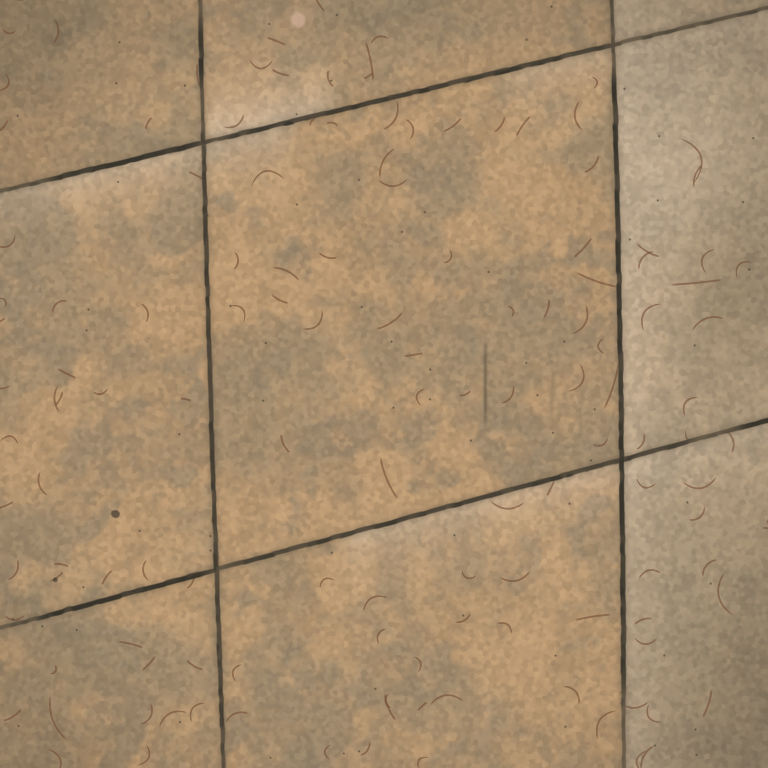
A WebGL 1 fragment shader for this texture:

```glsl
precision highp float;
uniform vec2 u_resolution;

const vec3 BASE = vec3(0.64, 0.55, 0.43);
const vec3 WARM = vec3(0.72, 0.59, 0.44);
const vec3 PALE = vec3(0.79, 0.71, 0.61);
const vec3 GREY = vec3(0.51, 0.465, 0.39);
const vec3 SEAM = vec3(0.40, 0.35, 0.28);
const vec3 DEEP = vec3(0.19, 0.18, 0.15);
const vec3 TWIG = vec3(0.43, 0.28, 0.19);

vec3 hash3(vec2 p) {
  vec3 q = vec3(dot(p, vec2(12.7, 31.1)), dot(p, vec2(26.9, 18.3)), dot(p, vec2(41.9, 37.1)));
  return fract(sin(q) * 4375.85);
}

// Soft cellular noise: nearby feature points blend their random values
float cellular(vec2 p) {
  vec2 cell = floor(p);
  vec2 f = fract(p);
  float total = 0.0;
  float weight = 0.0;
  for (int j = -1; j <= 1; j++) {
    for (int i = -1; i <= 1; i++) {
      vec2 g = vec2(float(i), float(j));
      vec3 h = hash3(cell + g);
      vec2 d = g + h.xy - f;
      float w = exp(-7.0 * dot(d, d));
      total += w * h.z;
      weight += w;
    }
  }
  return total / weight;
}

float mottle(vec2 p) {
  float sum = 0.0;
  float amp = 0.5;
  for (int i = 0; i < 4; i++) {
    sum += amp * cellular(p);
    p = mat2(1.7, 1.3, -1.3, 1.7) * p + 7.3;
    amp *= 0.55;
  }
  return sum / 1.01;
}

float blob(vec2 p, vec2 centre, vec2 size) {
  vec2 d = (p - centre) / size;
  return exp(-dot(d, d));
}

float disc(vec2 p, vec2 centre, float radius, float soft) {
  return 1.0 - smoothstep(radius - soft, radius + soft, length(p - centre));
}

float span(float t, float from, float to) {
  return smoothstep(from - 0.02, from + 0.02, t) * (1.0 - smoothstep(to - 0.02, to + 0.02, t));
}

// One-sided glow on the positive side of an edge
float rim(float d, float reach) {
  return step(0.0, d) * exp(-max(d, 0.0) / reach);
}

vec3 drawJoint(vec3 c, float d, float depth, float rough, float px) {
  d = abs(d + (rough - 0.5) * 0.0016);
  float halfWidth = mix(0.0022, 0.0034, depth);
  c = mix(c, SEAM, 0.35 * exp(-d * d / 0.00005));
  float line = 1.0 - smoothstep(halfWidth - px, halfWidth + px, d);
  vec3 fill = mix(SEAM, DEEP, clamp(depth + (rough - 0.5) * 0.6, 0.0, 1.0));
  return mix(c, fill, line * 0.92);
}

// Curved fibres, at most one per grid cell
float twigs(vec2 p, float count, float chance, float px) {
  vec2 cell = floor(p * count);
  vec3 h = hash3(cell + count);
  vec3 k = hash3(cell + count + 51.0);
  vec2 q = (p - (cell + 0.35 + 0.3 * h.xy) / count);
  float a = k.x * 6.283;
  q = mat2(cos(a), -sin(a), sin(a), cos(a)) * q;
  float reach = mix(0.12, 0.28, k.y) / count;
  float d = abs(q.y - (k.z - 0.5) * 1.6 * q.x * q.x / reach);
  float along = 1.0 - smoothstep(reach * 0.75, reach, abs(q.x));
  return step(h.z, chance) * along * (1.0 - smoothstep(0.0004, 0.0008 + px, d));
}

void main() {
  vec2 p = gl_FragCoord.xy / u_resolution;
  float px = 1.0 / min(u_resolution.x, u_resolution.y);

  // Signed distances to the skewed grid of joints
  float left = p.x - (0.2915 - 0.040 * p.y + 0.009 * p.y * p.y);
  float right = p.x - (0.812 - 0.015 * p.y * p.y);
  float upper = 0.97 * (p.y - 0.751 - 0.239 * p.x);
  float lower = 0.965 * (p.y - 0.182 - 0.271 * p.x);
  vec2 tile = vec2(step(0.0, left) + step(0.0, right), step(0.0, lower) + step(0.0, upper));

  // Mottled surface, shifted per tile
  vec2 s = p + tile * 3.7;
  float broad = mottle(s * 6.0);
  float fine = mottle(s * 22.0 + 4.0);
  float grain = cellular(p * 170.0);
  float rough = cellular(p * 75.0);
  float outer = step(0.0, right);
  vec3 c = mix(BASE, WARM, smoothstep(0.32, 0.62, broad * 0.6 + fine * 0.4));
  c = mix(c, vec3(0.68, 0.61, 0.51), outer * 0.65);
  float stain = smoothstep(0.50, 0.68, mottle(s * 11.0 + 19.0)) * smoothstep(0.3, 0.6, fine);
  c = mix(c, GREY, stain * 0.5);

  // Worn pale rims and dark weathered areas
  float pale = rim(-upper, 0.035) * (0.7 * span(p.x, -0.1, 0.38) + 0.5 * span(p.x, 0.66, 1.1));
  pale += rim(upper, 0.045) * span(p.x, 0.265, 0.43) * 0.8;
  pale += rim(-lower, 0.035) * span(p.x, 0.45, 1.1) * 0.6;
  pale += rim(right, 0.05) * 0.55 + outer * 0.5 * blob(p, vec2(0.88, 0.80), vec2(0.10, 0.14));
  c = mix(c, PALE, clamp(pale * (0.5 + broad), 0.0, 0.85));
  float dark = blob(p, vec2(0.03, 0.96), vec2(0.17, 0.14)) + blob(p, vec2(0.55, 0.98), vec2(0.25, 0.06));
  dark += outer * (blob(p, vec2(0.96, 0.62), vec2(0.07, 0.12)) + blob(p, vec2(0.97, 0.08), vec2(0.13, 0.24)));
  c = mix(c, GREY + vec3(0.04, 0.02, 0.0), clamp(dark * 0.6, 0.0, 0.7));
  c *= 1.0 + 0.13 * (grain - 0.5) + 0.10 * (fine - 0.5);
  c *= 1.0 - 0.13 * smoothstep(0.42, 0.75, length(p - 0.5));

  // Scuffs, fibres and specks
  float scuff = span(p.y, 0.45, 0.55) * exp(-pow((p.x - 0.632) / 0.0025, 2.0));
  scuff += 0.25 * span(p.y, 0.45, 0.54) * exp(-pow((p.x - 0.719) / 0.003, 2.0));
  c = mix(c, SEAM, scuff * 0.65);
  for (int i = 0; i < 3; i++) {
    float n = float(i);
    c = mix(c, TWIG, 0.55 * twigs(p + n * 0.037, 7.0 + 5.0 * n, 0.25, px));
  }
  vec2 speckCell = floor(p * 24.0);
  vec3 h = hash3(speckCell + 90.0);
  float speck = step(h.z, 0.12) * disc(p, (speckCell + 0.2 + 0.6 * h.xy) / 24.0, 0.0012, px);
  speck += disc(p, vec2(0.15, 0.331), 0.0045 + 0.002 * rough, px);
  speck += disc(p, vec2(0.072, 0.245), 0.003, px);
  c = mix(c, DEEP, min(speck, 1.0) * 0.6);
  c = mix(c, vec3(0.79, 0.66, 0.57), 0.8 * disc(p, vec2(0.388, 0.974), 0.009 + 0.003 * rough, px * 2.0));

  // Joints, clean in places and filled in others
  float upperDepth = 0.25 + 0.65 * span(p.x, 0.07, 0.27) + 0.45 * span(p.x, 0.30, 0.79);
  float lowerDepth = 0.25 + 0.6 * span(p.x, 0.06, 0.27) + 0.4 * span(p.x, 0.29, 0.9) + 0.6 * span(p.x, 0.96, 1.1);
  float leftDepth = 0.2 + 0.4 * span(p.y, 0.04, 0.82) + 0.6 * span(p.y, 0.90, 0.97);
  float rightDepth = 0.15 + 0.65 * span(p.y, 0.10, 0.90);
  c = drawJoint(c, upper, upperDepth, rough, px);
  c = drawJoint(c, lower, lowerDepth, rough, px);
  c = drawJoint(c, left, leftDepth, rough, px);
  c = drawJoint(c, right, rightDepth, rough, px);

  gl_FragColor = vec4(c, 1.0);
}
```
